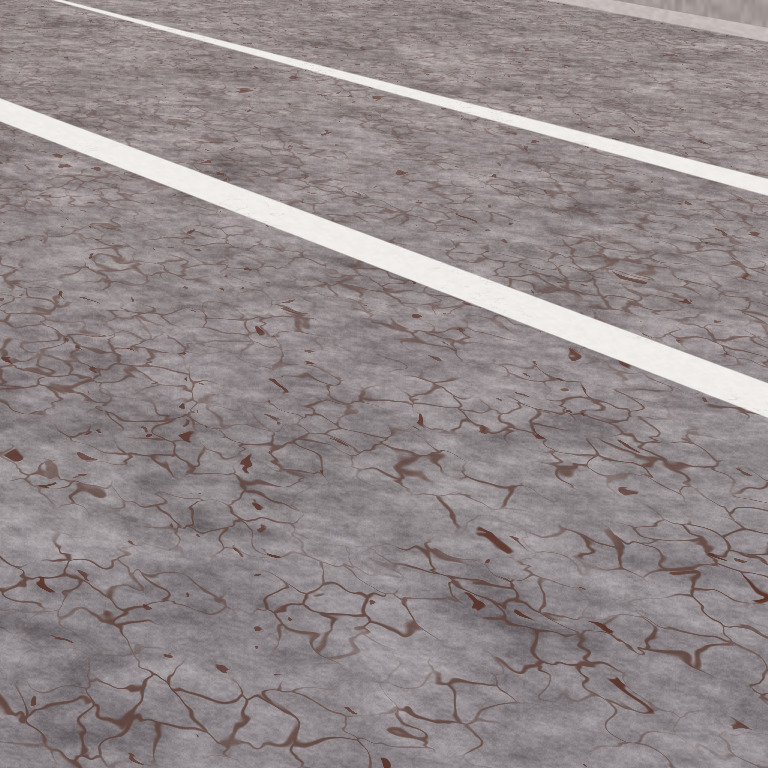
This texture is drawn by a WebGL 1 fragment shader. Its source:

```glsl
precision highp float;
// Weathered grey paving in perspective with two converging white stripes and a kerb.
// Ground coordinates come from dividing by distance below a horizon; warped cell
// borders make rusty cracks, and layered value noise makes streaks, stains and grain.
uniform vec2 u_resolution;

float hash(vec2 p) {
  return fract(sin(dot(p, vec2(127.1, 311.7))) * 43758.5453);
}

vec2 hash2(vec2 p) {
  return vec2(hash(p), hash(p + 37.3));
}

float noise(vec2 p) {
  vec2 i = floor(p), f = fract(p);
  f = f * f * (3.0 - 2.0 * f);
  return mix(mix(hash(i), hash(i + vec2(1.0, 0.0)), f.x),
             mix(hash(i + vec2(0.0, 1.0)), hash(i + 1.0), f.x), f.y);
}

float fbm(vec2 p) {
  float sum = 0.0, amp = 0.5;
  for (int i = 0; i < 4; i++) {
    sum += amp * noise(p);
    p = p * 2.03 + 17.1;
    amp *= 0.5;
  }
  return sum / 0.9375;
}

// Gap between the nearest two cell centres: zero on a cell border
float cellBorder(vec2 p) {
  vec2 cell = floor(p), f = fract(p);
  float near = 9.0, next = 9.0;
  for (int y = -1; y <= 1; y++) {
    for (int x = -1; x <= 1; x++) {
      vec2 o = vec2(float(x), float(y));
      float d = length(o + 0.1 + 0.8 * hash2(cell + o) - f);
      next = min(next, max(near, d));
      near = min(near, d);
    }
  }
  return next - near;
}

// Scattered rust spots, one candidate per cell
float spots(vec2 p, float density) {
  vec2 cell = floor(p), f = fract(p);
  vec2 centre = 0.3 + 0.4 * hash2(cell + 5.7);
  float radius = 0.07 + 0.11 * hash(cell + 9.2);
  float d = length((f - centre) * vec2(1.2, 0.9)) + 0.16 * (noise(p * 9.0) - 0.5);
  return (1.0 - smoothstep(radius * 0.6, radius, d)) * step(hash(cell + 2.4), density);
}

// Coverage of the strip between two heights
float band(float y, float top, float bottom, float soft) {
  return smoothstep(top - soft, top + soft, y) * (1.0 - smoothstep(bottom - soft, bottom + soft, y));
}

void main() {
  vec2 uv = gl_FragCoord.xy / u_resolution;
  float x = uv.x, y = 1.0 - uv.y;
  float soft = 0.0013;

  // Ground plane, with the horizon above the canvas
  float depth = y + 0.39;
  vec2 ground = vec2((x - 0.1) / depth, 1.0 / depth);
  ground.y += 0.09 * ground.x;
  float closeness = smoothstep(0.0, 0.85, y);

  // Streaked asphalt
  float broad = fbm(ground * vec2(6.0, 13.0));
  float streak = fbm(ground * vec2(28.0, 85.0) + 3.0);
  float fine = noise(vec2(x * 150.0 + y * 50.0, y * 300.0 - x * 70.0));
  float grain = hash(floor(uv * 512.0));
  vec3 color = mix(vec3(0.60, 0.56, 0.56), vec3(0.555, 0.53, 0.545), closeness);
  color += 0.17 * (broad - 0.5) + 0.22 * (streak - 0.5);
  color += 0.075 * (fine - 0.5) + 0.045 * (grain - 0.5);
  color -= 0.07 * smoothstep(0.58, 0.78, fbm(ground * vec2(9.0, 17.0) + 40.0));

  // Cracks with uneven width and rust gathered along them
  vec2 p = ground * vec2(19.0, 37.0);
  p += 0.7 * (vec2(noise(p * 1.4), noise(p * 1.4 + 31.0)) - 0.5);
  p += 0.25 * (vec2(noise(p * 4.0 + 8.0), noise(p * 4.0 + 53.0)) - 0.5);
  float patchy = noise(p * 0.9 + 12.0);
  float width = 0.025 + 0.11 * patchy * patchy;
  float blur = 0.035 + 0.12 * (1.0 - closeness);
  float crack = 1.0 - smoothstep(width * 0.3, width + blur, cellBorder(p));
  crack *= smoothstep(0.18, 0.7, patchy) * mix(0.3, 0.85, closeness);
  color = mix(color, vec3(0.36, 0.25, 0.22), crack);
  float rust = max(spots(p * vec2(0.8, 0.6), 0.15), 0.8 * spots(p * 1.25 + 7.0, 0.14));
  color = mix(color, vec3(0.34, 0.19, 0.15), rust * mix(0.5, 0.9, closeness));

  // Painted stripes, faintly worn
  float nearStripe = band(y, 0.128 + 0.371 * x, 0.158 + 0.386 * x, soft);
  float farStripe = band(y, 0.2535 * (x - 0.081), 0.2735 * (x - 0.068), soft);
  float wear = smoothstep(0.46, 0.5, streak) * (1.0 - smoothstep(0.5, 0.54, streak));
  vec3 paint = vec3(0.94, 0.93, 0.92) + 0.025 * (fine - 0.5);
  paint -= 0.07 * wear * smoothstep(0.45, 0.7, broad);
  color = mix(color, paint, max(nearStripe, farStripe));

  // Kerb: pale ledge below a rough upright face
  float ledge = band(y, 0.179 * (x - 0.80), 0.188 * (x - 0.71), soft);
  float face = 1.0 - smoothstep(-soft, soft, y - 0.179 * (x - 0.80));
  color = mix(color, vec3(0.77, 0.73, 0.72) + 0.06 * (fine - 0.5), ledge);
  float rough = noise(vec2(x * 210.0, y * 90.0));
  color = mix(color, vec3(0.63, 0.59, 0.58) + 0.10 * (rough - 0.5), face);

  gl_FragColor = vec4(clamp(color, 0.0, 1.0), 1.0);
}
```
